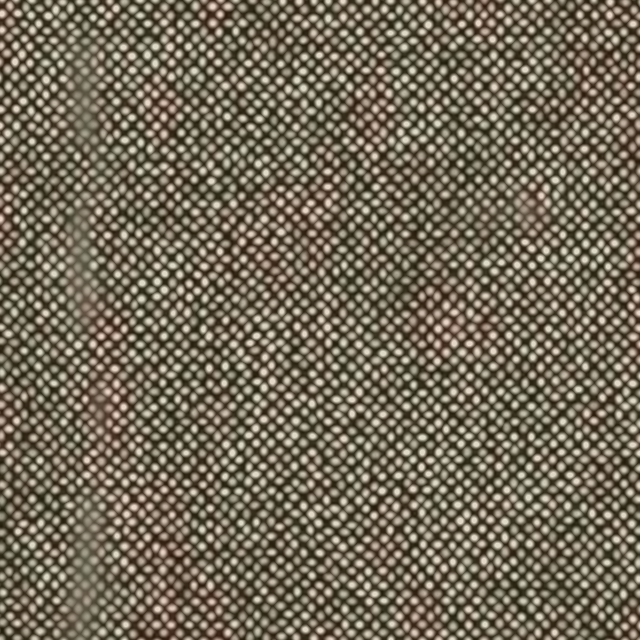
A WebGL 1 fragment shader for this texture:

```glsl
precision highp float;

uniform vec2 u_resolution;

const float REPEATS = 41.0;
const vec3 GAP_COLOR = vec3(0.19, 0.16, 0.09);
const vec3 THREAD_COLOR = vec3(0.85, 0.82, 0.75);

float hash(vec2 p) {
  return fract(sin(dot(p, vec2(127.1, 311.7))) * 43758.5453);
}

vec2 hash2(vec2 p) {
  return vec2(hash(p), hash(p + 57.3));
}

float noise(vec2 p) {
  vec2 cell = floor(p);
  vec2 f = fract(p);
  f = f * f * (3.0 - 2.0 * f);
  float bottom = mix(hash(cell), hash(cell + vec2(1.0, 0.0)), f.x);
  float top = mix(hash(cell + vec2(0.0, 1.0)), hash(cell + 1.0), f.x);
  return mix(bottom, top, f.y);
}

// Slow drift of the threads away from a perfect grid
vec2 drift(vec2 uv, float amount) {
  vec2 wander = vec2(noise(uv * vec2(5.0, 9.0)), noise(uv * vec2(9.0, 5.0) + 31.0));
  return uv + amount * (wander - 0.5);
}

// Brightness of one raised thread crossing, with its own place, size and tone
float crossing(vec2 offset, vec2 id, float jitter) {
  vec2 d = offset - jitter * (hash2(id) - 0.5);
  float stretch = 0.28 * (hash(id + 11.7) - 0.5);
  float r = length(d + stretch * d.yx);
  float size = mix(0.57, 0.66, hash(id + 23.1));
  float tone = mix(0.78, 1.12, hash(id + 41.9));
  return tone * (1.0 - smoothstep(0.07, size, r));
}

// Staggered crossings: integer points of the diagonal lattice
float weave(vec2 p, float jitter) {
  vec2 q = vec2(p.x + p.y, p.x - p.y);
  vec2 nearest = floor(q + 0.5);
  float light = 0.0;
  for (int j = -1; j <= 1; j++) {
    for (int i = -1; i <= 1; i++) {
      vec2 id = nearest + vec2(float(i), float(j));
      light = max(light, crossing(q - id, id, jitter));
    }
  }
  return light;
}

// Soft vertical band of rubbed cloth, broken up along its length
float rubbedBand(vec2 uv, float center, float width) {
  float x = (uv.x - center - 0.03 * (noise(vec2(uv.y * 5.0, 3.0)) - 0.5)) / width;
  return exp(-x * x) * smoothstep(0.2, 0.8, noise(uv * vec2(24.0, 11.0) + 7.0));
}

// Small worn patch
float wornPatch(vec2 uv, vec2 center, vec2 size) {
  vec2 d = (uv - center) / size;
  return exp(-dot(d, d)) * noise(uv * 45.0);
}

void main() {
  vec2 uv = gl_FragCoord.xy / u_resolution;
  vec2 p = drift(uv, 0.007) * REPEATS;
  float light = weave(p, 0.22);

  // Uneven yarn and fibre grain
  float yarn = noise(p * vec2(2.0, 0.3)) + noise(p * vec2(0.3, 2.0) + 19.0) - 1.0;
  float grain = noise(p * 5.0) - 0.5;
  float shade = noise(uv * 7.0 + 4.0) - 0.5;
  light *= 1.0 + 0.14 * yarn + 0.16 * shade;
  light += 0.14 * grain + 0.03 * yarn;

  // Wear lowers the contrast
  float wear = 0.6 * rubbedBand(uv, 0.135, 0.028);
  wear += 0.6 * wornPatch(uv, vec2(0.80, 0.67), vec2(0.07, 0.03));
  wear += 0.5 * wornPatch(uv, vec2(0.16, 0.08), vec2(0.025, 0.03));
  light = mix(light, 0.45, clamp(wear, 0.0, 0.6));

  vec3 color = mix(GAP_COLOR, THREAD_COLOR, clamp(light, -0.12, 1.05));

  // Faint warm and green tints between yarns
  float tint = noise(p * vec2(1.1, 0.7) + 83.0) - 0.5;
  float warmth = smoothstep(0.6, 0.85, noise(uv * vec2(12.0, 6.0) + 61.0));
  color += vec3(0.035, -0.012, 0.0) * (tint + 0.8 * warmth);

  gl_FragColor = vec4(clamp(color, 0.0, 1.0), 1.0);
}
```
